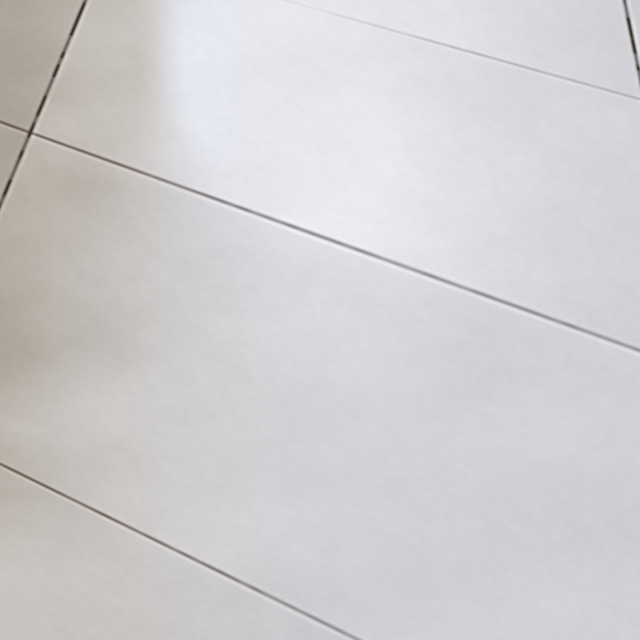
This texture is drawn by a Shadertoy shader. Its source:

```glsl
const vec3 UMBER = vec3(0.68, 0.65, 0.605);
const vec3 SAND = vec3(0.775, 0.755, 0.735);
const vec3 PORCELAIN = vec3(0.805, 0.805, 0.825);
const vec3 SHEEN = vec3(0.90, 0.90, 0.92);
const vec3 GROUT_DARK = vec3(0.22, 0.18, 0.16);
const vec3 GROUT_WARM = vec3(0.36, 0.30, 0.27);
const vec3 GROUT_COOL = vec3(0.52, 0.50, 0.51);

float hash(vec2 p) {
    vec3 q = fract(vec3(p.xyx) * 0.1031);
    q += dot(q, q.yzx + 33.33);
    return fract((q.x + q.y) * q.z);
}

float noise(vec2 p) {
    vec2 i = floor(p), f = fract(p);
    f = f * f * (3.0 - 2.0 * f);
    return mix(mix(hash(i), hash(i + vec2(1, 0)), f.x),
               mix(hash(i + vec2(0, 1)), hash(i + vec2(1, 1)), f.x), f.y);
}

float fbm(vec2 p) {
    float sum = 0.0, gain = 0.5;
    for (int i = 0; i < 4; i++) {
        sum += gain * noise(p);
        p = mat2(1.6, 1.2, -1.2, 1.6) * p + 7.3;
        gain *= 0.5;
    }
    return sum;
}

// Perspective floor: one unit per tile along each axis
vec2 floorCoord(vec2 p) {
    float x = p.x + 4.0, y = 2.24 - p.y;
    float depth = 0.0049 * x + 0.206 * y;
    float across = 0.3325 * (p.x - 0.0495 - 0.418 * (p.y - 0.798));
    return vec2(across, y - 0.279 * x) / depth;
}

// Signed canvas distance to the nearest whole value of a coordinate
float jointDistance(float coord, float canvasHeight) {
    float slope = length(vec2(dFdx(coord), dFdy(coord))) * canvasHeight;
    return (coord - round(coord)) / max(slope, 1e-5);
}

// Soft line profile without hard edges
float ridge(float d, float width) {
    return exp(-d * d / (width * width));
}

// Warm shade on the left, window sheen in the upper middle
vec3 lighting(vec2 p, float cloud) {
    float spread = mix(0.36, 0.04, smoothstep(0.4, 0.9, p.y));
    float edge = mix(0.28, 0.25, p.y);
    float lit = smoothstep(edge - spread, edge + spread, p.x + 0.1 * cloud * spread);
    vec3 shade = mix(UMBER, SAND, smoothstep(-0.06, 0.26, p.x + 0.12 * cloud));
    shade = mix(shade, SAND + 0.01, smoothstep(0.3, 0.08, p.y));
    vec2 g = (p - vec2(0.46, 0.83)) / vec2(0.33, 0.38);
    float glow = exp(-dot(g, g)) * (1.0 + 0.25 * cloud);
    vec3 open = mix(PORCELAIN, SHEEN, clamp(glow * 1.25, 0.0, 1.0));
    open += vec3(-0.012, 0.0, 0.012) * ridge(p.x - 0.3, 0.08) * p.y;
    return mix(shade, open, lit);
}

// Dark joint with pale bevels, the near one stronger
vec3 addJoint(vec3 color, vec3 grout, float d, float width, float strength) {
    float bevel = ridge(d - width * 2.1, width) + 0.3 * ridge(d + width * 2.2, width);
    color += 0.075 * bevel * strength;
    return mix(color, grout, strength * ridge(d, width));
}

void mainImage(out vec4 fragColor, in vec2 fragCoord) {
    vec2 p = fragCoord / iResolution.xy;
    vec2 tileCoord = floorCoord(p);
    vec2 tile = floor(tileCoord);

    // Cement clouds and fine diagonal ripple, shifted for every tile
    vec2 offset = 19.0 * vec2(hash(tile + 11.0), hash(tile + 47.0));
    vec2 diagonal = mat2(0.89, 0.45, -0.45, 0.89) * p;
    float cloud = 2.0 * fbm(p * vec2(3.0, 6.0) + offset) - 0.94;
    float ripple = fbm(diagonal * vec2(30.0, 48.0) + offset) - 0.47;
    float grain = noise(diagonal * vec2(110.0, 190.0)) - 0.5;
    vec3 color = lighting(p, cloud);
    color += 0.03 * cloud + 0.018 * ripple + 0.014 * grain;
    color += 0.01 * (hash(tile + 5.0) - 0.5);

    // Joints: long ones fade with distance, cross ones are worn
    float row = jointDistance(tileCoord.y, iResolution.y);
    float column = jointDistance(tileCoord.x, iResolution.y);
    float near = smoothstep(0.0, 1.0, round(tileCoord.y));
    float farStrength = 0.06 + 0.34 * smoothstep(0.42, 0.8, p.x);
    float rowStrength = mix(farStrength, 0.8, near);
    rowStrength *= 0.8 + 0.35 * noise(vec2(p.x * 55.0, round(tileCoord.y) * 7.0));
    vec3 grout = mix(GROUT_WARM, GROUT_COOL, smoothstep(0.1, 0.55, p.x));
    float rowWidth = mix(0.0021, mix(0.0022, 0.003, smoothstep(0.0, 0.6, p.x)), near);
    color = addJoint(color, grout, row, rowWidth, min(rowStrength, 1.0));
    float wear = 0.6 + 0.4 * smoothstep(0.25, 0.65, noise(vec2(tileCoord.y * 32.0, 3.0)));
    color = addJoint(color, GROUT_DARK, column, 0.003, wear);

    fragColor = vec4(clamp(color, 0.0, 1.0), 1.0);
}
```
